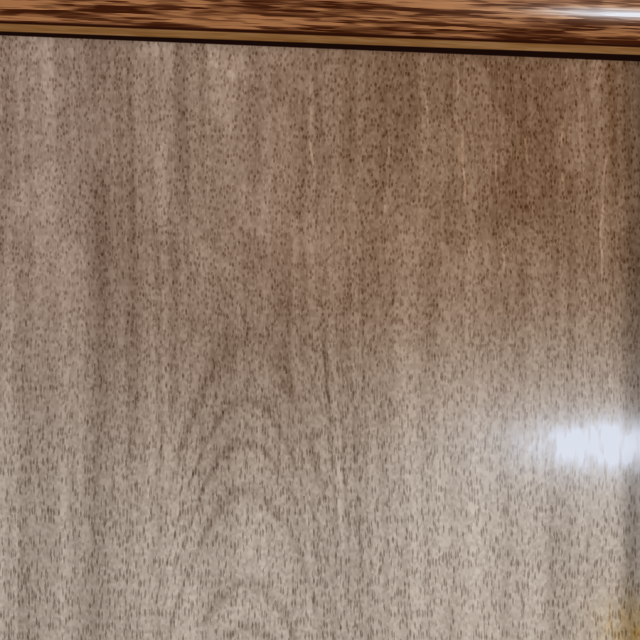
This texture is drawn by a Shadertoy shader. Its source:

```glsl
// Pale wood veneer panel with vertical pores, arched grain and a lamp glare, under a tilted brown rail

float hash(vec2 p) {
    vec3 q = fract(vec3(p.xyx) * 0.1031);
    q += dot(q, q.yzx + 33.33);
    return fract((q.x + q.y) * q.z);
}

// Cellular noise: x = distance to the nearest point, y = blended cell value, z = value of nearest cell
vec3 cellular(vec2 p) {
    vec2 base = floor(p);
    float nearest = 9.0, value = 0.0, sum = 0.0, weight = 0.0;
    for (int j = -1; j <= 1; j++)
    for (int i = -1; i <= 1; i++) {
        vec2 cell = base + vec2(i, j);
        vec2 point = cell + 0.1 + 0.8 * vec2(hash(cell), hash(cell + 57.3));
        float d2 = dot(p - point, p - point);
        float h = hash(cell + 113.7), w = exp(-5.0 * d2);
        if (d2 < nearest) { nearest = d2; value = h; }
        sum += h * w;
        weight += w;
    }
    return vec3(sqrt(nearest), sum / weight, value);
}

// Short dark dashes; coverage sets how many cells hold one
float pores(vec2 p, float coverage) {
    vec3 c = cellular(p);
    return (1.0 - smoothstep(0.15, 0.6, c.x)) * step(c.z, coverage);
}

// Thin pale scratches running down the upper half
float scratches(vec2 uv) {
    float total = 0.0;
    for (int i = 0; i < 9; i++) {
        float k = float(i), h = hash(vec2(k, 4.0));
        float x = 0.49 + 0.056 * k + 0.03 * (h - 0.5);
        x += 0.006 * sin(uv.y * (9.0 + 8.0 * h) + k) + 0.0015 * sin(uv.y * 71.0 + k * 2.0);
        float low = 0.5 + 0.28 * hash(vec2(k, 9.0));
        float span = smoothstep(low, low + 0.04, uv.y) * (1.0 - smoothstep(low + 0.15, low + 0.38, uv.y));
        float broken = smoothstep(0.35, 0.6, cellular(vec2(k * 7.0, uv.y * 28.0)).y);
        total += span * broken * (1.0 - smoothstep(0.0005, 0.0032, abs(uv.x - x)));
    }
    return total;
}

vec3 panel(vec2 uv) {
    // Light falls off from the silvery bottom to the brown top right
    float lit = 1.0 - smoothstep(0.16, 0.68, uv.y + 0.05 * sin(uv.x * 5.0));
    vec3 top = mix(vec3(0.57, 0.485, 0.425), vec3(0.51, 0.395, 0.305), smoothstep(0.05, 0.85, uv.x));
    vec3 col = mix(top, vec3(0.695, 0.645, 0.595), lit);
    col -= 0.045 * lit * (1.0 - smoothstep(0.0, 0.3, uv.x));
    col += 0.035 * (cellular(uv * vec2(5.0, 4.0) + 3.0).y - 0.5);

    // Long vertical streaks
    float x = uv.x + 0.004 * sin(uv.y * 6.0 + uv.x * 9.0) + 0.001 * sin(uv.y * 31.0);
    float streak = 0.5 * cellular(vec2(x * 24.0, uv.y * 1.5)).y + 0.5 * cellular(vec2(x * 95.0, uv.y * 3.0)).y;
    col += vec3(0.16, 0.165, 0.165) * (streak - 0.5);
    float seam = exp(-pow((x - 0.155) / 0.018, 2.0)) + 0.6 * exp(-pow((x - 0.205) / 0.006, 2.0));
    col -= 0.05 * seam * (0.5 + streak);

    // Nested arches of the growth rings
    float dx = x - 0.385;
    float ring = uv.y + 17.0 * dx * dx + 0.03 * (cellular(uv * vec2(14.0, 5.0)).y - 0.5);
    float zone = (1.0 - smoothstep(0.09, 0.2, abs(dx))) * (1.0 - smoothstep(0.36, 0.58, uv.y));
    float lines = pow(0.5 + 0.5 * sin(ring * 68.0 + 2.0 * sin(ring * 19.0)), 5.0);
    col -= zone * lines * vec3(0.075, 0.08, 0.08) * (0.4 + cellular(uv * vec2(170.0, 28.0)).y);

    // Dark veins right of the arches
    for (int i = 0; i < 4; i++) {
        float k = float(i);
        float vein = abs(x - 0.508 - 0.021 * k - 0.055 * (0.5 - uv.y) * (1.0 - 0.25 * k));
        col -= 0.07 * exp(-vein * vein / 0.000007) * smoothstep(0.04, 0.25, uv.y)
             * (1.0 - smoothstep(0.4, 0.75, uv.y)) * cellular(vec2(k * 5.0, uv.y * 24.0)).y * 1.6;
    }

    // Pores and fine tooth, longer and stronger where the light rakes
    float dash = pores(vec2(x * 235.0, uv.y * 62.0), 0.42);
    float fleck = pores(vec2(x * 210.0 + 40.0, uv.y * 125.0), 0.3);
    col -= vec3(0.12, 0.125, 0.125) * (dash * (0.35 + 0.65 * lit) + fleck * (0.75 - 0.35 * lit));
    col += 0.10 * (cellular(uv * vec2(260.0, 190.0)).y - 0.5);

    // Scratches and rubbed pale patches
    col += vec3(0.10, 0.09, 0.08) * scratches(uv);
    float rub = smoothstep(0.56, 0.72, cellular(uv * vec2(22.0, 11.0) + 8.0).y);
    col += 0.04 * rub * smoothstep(0.5, 0.62, uv.y);
    vec2 smear = (uv - vec2(0.355, 0.895)) / vec2(0.055, 0.025);
    col += 0.075 * exp(-dot(smear, smear)) * smoothstep(0.4, 0.6, cellular(uv * vec2(55.0, 30.0)).y);

    // Bluish lamp glare broken by the grain, with a wide halo
    vec2 g = uv - vec2(0.95, 0.305);
    float core = exp(-pow(g.x / 0.13, 2.0) - pow(g.y / 0.042, 2.0));
    float halo = exp(-pow(g.x / 0.25, 2.0) - pow(g.y / 0.11, 2.0));
    float tooth = cellular(vec2(x * 190.0, uv.y * 48.0)).y;
    col = mix(col, vec3(0.86, 0.88, 0.93), clamp(core * (0.6 + 0.7 * tooth) + 0.28 * halo, 0.0, 1.0));

    // Shaded right edge and ochre corner
    col *= 1.0 - 0.2 * smoothstep(0.955, 1.0, uv.x) * (1.0 - core);
    float corner = exp(-dot(uv - vec2(1.0, 0.0), uv - vec2(1.0, 0.0)) / 0.004);
    return col + corner * vec3(0.02, -0.03, -0.13) * (0.5 + tooth);
}

// d is the height above the lower edge of the rail
vec3 rail(vec2 uv, float d, float px) {
    float grain = 0.6 * cellular(vec2(uv.x * 9.0, d * 190.0)).y + 0.4 * cellular(vec2(uv.x * 34.0, d * 420.0)).y;
    vec3 wood = mix(vec3(0.23, 0.10, 0.04), vec3(0.62, 0.42, 0.27), smoothstep(0.2, 0.8, grain));
    wood += 0.14 * smoothstep(0.5, 0.95, uv.x) * smoothstep(0.04, 0.07, d);
    float shine = exp(-pow((uv.x - 0.96) / 0.1, 2.0) - pow((d - 0.073) / 0.008, 2.0));
    wood = mix(wood, vec3(0.90, 0.91, 0.94), clamp(shine * (0.6 + grain), 0.0, 1.0));
    float strip = 0.0185 + 0.0035 * uv.x, gap = 0.006 + 0.004 * uv.x;
    vec3 tan = vec3(0.50, 0.35, 0.20) + 0.15 * (grain - 0.5);
    vec3 col = mix(vec3(0.09, 0.035, 0.025), tan, smoothstep(gap - px, gap + px, d));
    col = mix(col, vec3(0.16, 0.06, 0.025), smoothstep(strip - px, strip + px, d));
    return mix(col, wood, smoothstep(strip + 0.002, strip + 0.007, d));
}

void mainImage(out vec4 fragColor, in vec2 fragCoord) {
    vec2 uv = fragCoord / iResolution.xy;
    float px = 1.0 / iResolution.y;
    float d = uv.y - 0.945 + 0.041 * uv.x;
    vec3 col = panel(uv) * (1.0 - 0.12 * exp(min(d, 0.0) / 0.006));
    col = mix(col, rail(uv, d, px), smoothstep(-px, px, d));
    fragColor = vec4(clamp(col, 0.0, 1.0), 1.0);
}
```
